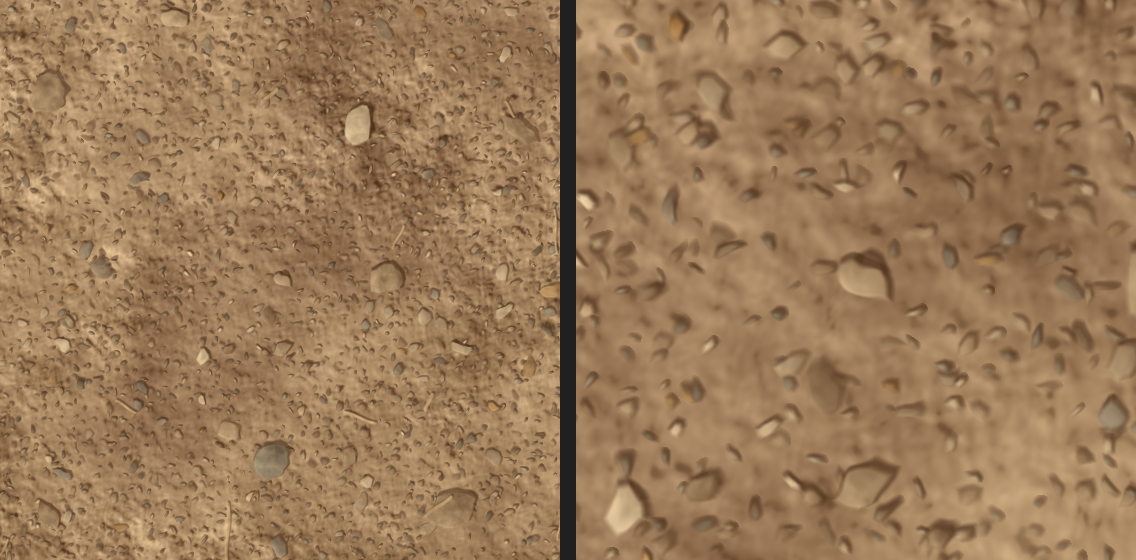
Left, the full canvas; right, a detail of the centre.
Write a Shadertoy shader that draws this texture.

```glsl
// Dry brown soil strewn with crumbs, half-buried pebbles and bits of straw.

const vec3 SOIL = vec3(0.665, 0.532, 0.385);
const vec3 DAMP = vec3(0.555, 0.420, 0.300);
const vec3 SHADOW = vec3(0.29, 0.18, 0.10);
const vec3 GREY = vec3(0.560, 0.515, 0.430);
const vec3 TAN = vec3(0.700, 0.585, 0.435);
const vec3 CREAM = vec3(0.840, 0.740, 0.580);
const vec3 OCHRE = vec3(0.800, 0.610, 0.360);
const vec3 STRAW = vec3(0.820, 0.690, 0.490);
const vec3 SUNLIGHT = vec3(1.0, 0.98, 0.84);
const vec2 AWAY = vec2(0.62, 0.78); // direction in which shadows fall
const float SOFT = 0.0020;          // edge softness

float hash(vec2 p) {
    return fract(sin(dot(p, vec2(127.1, 311.7))) * 43758.5453);
}

vec2 hash2(vec2 p) {
    return vec2(hash(p), hash(p + 37.3));
}

mat2 rotate(float a) {
    return mat2(cos(a), sin(a), -sin(a), cos(a));
}

float noise(vec2 p) {
    vec2 i = floor(p), f = fract(p);
    f = f * f * (3.0 - 2.0 * f);
    return mix(mix(hash(i), hash(i + vec2(1, 0)), f.x),
               mix(hash(i + vec2(0, 1)), hash(i + vec2(1, 1)), f.x), f.y);
}

float fbm(vec2 p, int octaves) {
    float sum = 0.0, amp = 0.5;
    for (int i = 0; i < octaves; i++) {
        sum += amp * noise(p);
        p = rotate(0.65) * p * 2.07 + 11.7;
        amp *= 0.53;
    }
    return sum;
}

vec2 warp(vec2 p, float scale, float amount) {
    return p + amount * (vec2(noise(p * scale), noise(p * scale + 9.0)) - 0.5);
}

// Slope of the crumbly ground towards the light
float relief(vec2 p, float scale, float reach) {
    return fbm((p + AWAY * reach) * scale, 3) - fbm(p * scale, 3);
}

vec3 soil(vec2 p) {
    float damp = smoothstep(0.42, 0.68, fbm(p * 3.2 + 4.0, 4));
    float rough = mix(0.6, 1.2, smoothstep(0.3, 0.6, fbm(p * 4.5 + 21.0, 3)));
    float slope = relief(warp(p, 40.0, 0.008), 55.0, 0.007);
    float gaps = smoothstep(0.12, 0.36, -slope);
    float tone = 0.46 * slope + 0.34 * (fbm(p * 15.0, 4) - 0.47);
    tone += 0.22 * (fbm(p * 5.0 + 50.0, 2) - 0.38);
    tone += 0.06 * (noise(p * 190.0) - 0.5);
    vec3 col = mix(SOIL, DAMP, 0.7 * damp) + tone * rough * SUNLIGHT;
    return mix(col, SHADOW, 0.55 * gaps * rough);
}

// Rounded, irregular polygon of the given radius
float pebbleDistance(vec2 q, float radius, vec2 id) {
    float facets = -radius;
    for (int i = 0; i < 6; i++) {
        float k = float(i), a = 1.047 * (k + 0.7 * hash(id + k * 3.1));
        float reach = radius * (0.65 + 0.35 * hash(id + k * 7.7));
        facets = max(facets, dot(q, vec2(cos(a), sin(a))) - reach);
    }
    return mix(facets, length(q) - 0.9 * radius, 0.35);
}

vec3 pebbleColor(float pick) {
    vec3 col = pick < 0.34 ? GREY : TAN;
    col = pick > 0.62 ? CREAM : col;
    return pick > 0.95 ? OCHRE : col;
}

// One scattered layer of pebbles, coated with dust, with their shadows
vec3 pebbles(vec3 col, vec2 p, float cells, float density, float dust, float seed) {
    vec2 home = floor(p * cells);
    for (int k = 0; k < 9; k++) {
        vec2 id = home + vec2(k % 3, k / 3) - 1.0;
        vec2 key = id + seed;
        if (hash(key + 5.3) > density) continue;
        float radius = mix(0.15, 0.32, hash(key + 8.1)) / cells;
        vec2 offset = p - (id + 0.15 + 0.7 * hash2(key)) / cells;
        if (length(offset) > 2.0 * radius) continue;
        mat2 turn = rotate(6.283 * hash(key + 2.9));
        vec2 stretch = vec2(0.85, mix(1.0, 1.8, hash(key + 6.4)));
        vec2 shifted = offset - AWAY * (0.15 * radius + 0.0015);
        float body = pebbleDistance(turn * offset * stretch, radius, key);
        float shade = pebbleDistance(turn * shifted * stretch, radius, key);
        float buried = mix(0.45, 0.95, hash(key + 12.2));
        float dark = 1.0 - smoothstep(-0.001, 0.0035, shade);
        col = mix(col, SHADOW, 0.75 * buried * dark);
        float light = -0.10 * dot(offset, AWAY) / radius + 0.16 * (hash(key + 4.6) - 0.5);
        light += 0.36 * (fbm(p * 60.0 + key, 3) - 0.45);
        light -= 0.07 * smoothstep(-0.003, 0.0, body);
        vec3 stone = mix(pebbleColor(hash(key + 9.7)), SOIL, dust) + light * SUNLIGHT;
        col = mix(col, stone, buried * (1.0 - smoothstep(-SOFT, SOFT, body)));
    }
    return col;
}

float stalkDistance(vec2 q, float halfLength, float width) {
    q.y += 0.06 * halfLength * sin(q.x * 2.5 / halfLength);
    return length(vec2(max(abs(q.x) - halfLength, 0.0), q.y)) - width;
}

vec3 stalks(vec3 col, vec2 p, int count) {
    for (int i = 0; i < count; i++) {
        vec2 key = vec2(float(i), 71.0);
        float halfLength = mix(0.015, 0.06, pow(hash(key + 1.7), 2.0));
        float width = mix(0.0015, 0.0034, hash(key + 3.3));
        mat2 turn = rotate(6.283 * hash(key + 5.9));
        vec2 offset = p - hash2(key);
        float body = stalkDistance(turn * offset, halfLength, width);
        float shade = stalkDistance(turn * (offset - AWAY * 0.004), halfLength, width);
        col = mix(col, SHADOW, 0.5 * (1.0 - smoothstep(-0.002, 0.002, shade)));
        vec3 fibre = STRAW + 0.2 * (noise(p * 110.0) - 0.5);
        col = mix(col, fibre, 0.75 * (1.0 - smoothstep(-SOFT, SOFT, body)));
    }
    return col;
}

void mainImage(out vec4 fragColor, in vec2 fragCoord) {
    vec2 p = fragCoord / iResolution.y;
    vec3 col = soil(p);
    // Layers from crumbs and grit to large stones
    vec2 q = warp(p, 70.0, 0.007);
    col = pebbles(col, q, 42.0, 0.40, 0.75, 211.0);
    col = pebbles(col, q, 70.0, 0.30, 0.35, 13.0);
    col = pebbles(col, q, 30.0, 0.20, 0.25, 47.0);
    col = pebbles(col, q, 15.0, 0.20, 0.25, 83.0);
    col = pebbles(col, q, 7.0, 0.20, 0.20, 129.0);
    col = stalks(col, p, 12);
    fragColor = vec4(clamp(col, 0.0, 1.0), 1.0);
}
```
